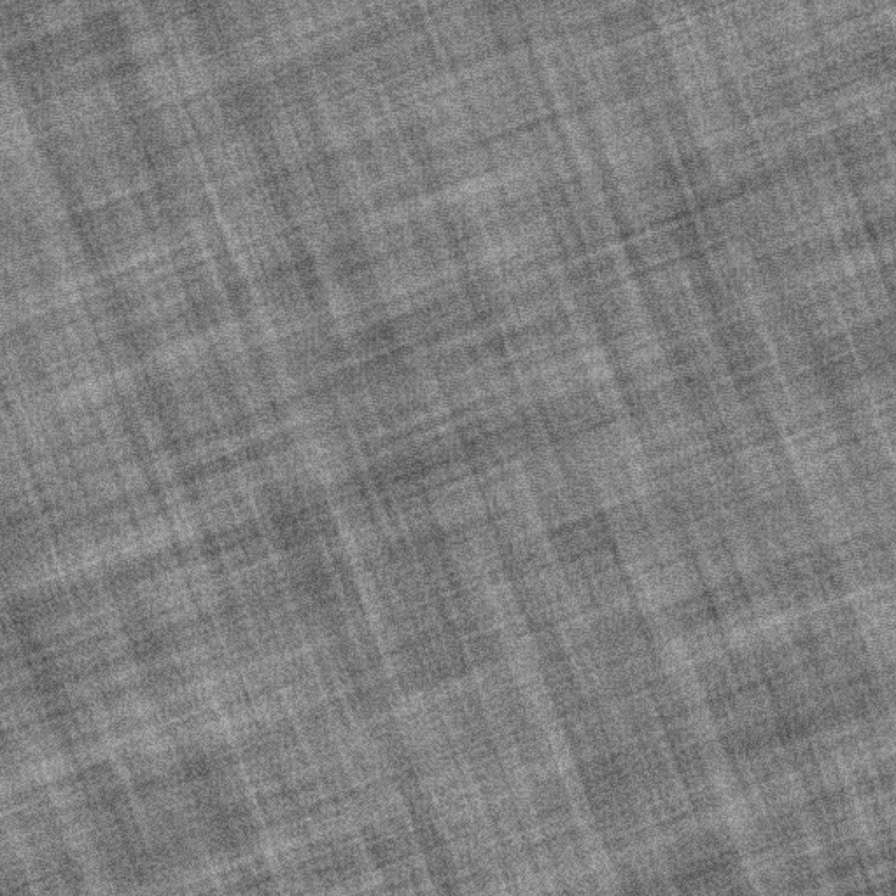
A WebGL 2 fragment shader for this texture:

```glsl
#version 300 es
precision highp float;
// Grey woven cloth, turned by about twenty degrees.
// Two crossing sets of stretched thread noise give the slubs and streaks;
// a fine grain over them gives the fibres.

uniform vec2 u_resolution;
out vec4 fragColor;

float hash(vec2 p) {
    return fract(sin(dot(p, vec2(127.1, 311.7))) * 43758.5453);
}

float valueNoise(vec2 p) {
    vec2 cell = floor(p);
    vec2 f = smoothstep(0.0, 1.0, fract(p));
    float low = mix(hash(cell), hash(cell + vec2(1.0, 0.0)), f.x);
    float high = mix(hash(cell + vec2(0.0, 1.0)), hash(cell + 1.0), f.x);
    return mix(low, high, f.y);
}

// Brightness along one thread, shifted so that neighbours do not line up
float threadTone(float row, float along) {
    along += 7.0 * hash(vec2(row, 91.7));
    float knot = floor(along);
    float blend = smoothstep(0.0, 1.0, along - knot);
    return mix(hash(vec2(knot, row)), hash(vec2(knot + 1.0, row)), blend);
}

// Streaks from broad, long bands down to single thin threads
float streaks(float along, float across, float seed) {
    float sum = 0.0;
    vec2 frequency = vec2(2.5, 24.0);
    for (int i = 0; i < 4; i++) {
        float y = across * frequency.y + seed;
        float row = floor(y);
        float blend = smoothstep(0.0, 1.0, y - row);
        float x = along * frequency.x;
        sum += mix(threadTone(row, x), threadTone(row + 1.0, x), blend) - 0.5;
        frequency *= vec2(1.6, 2.1);
        seed += 53.3;
    }
    return sum;
}

void main() {
    vec2 uv = gl_FragCoord.xy / u_resolution.y;

    // Axes of the cloth: x runs along the weft, y along the warp
    float angle = radians(20.0);
    vec2 weftDir = vec2(cos(angle), sin(angle));
    vec2 cloth = vec2(dot(uv, weftDir), dot(uv, vec2(-weftDir.y, weftDir.x)));

    // Slight waviness of the threads
    cloth += 0.004 * (vec2(valueNoise(cloth * 5.0), valueNoise(cloth * 5.0 + 37.0)) - 0.5);

    float tone = 0.503;
    tone += 0.063 * streaks(cloth.x, cloth.y, 11.3);
    tone += 0.063 * streaks(cloth.y, cloth.x, 417.6);

    // Fibre grain: a crisp layer and a softer one that follows the weave
    tone += 0.14 * (valueNoise(uv * 512.0 - 0.5) - 0.5);
    tone += 0.08 * (valueNoise(cloth * 300.0 + 19.0) - 0.5);

    fragColor = vec4(vec3(tone), 1.0);
}
```
